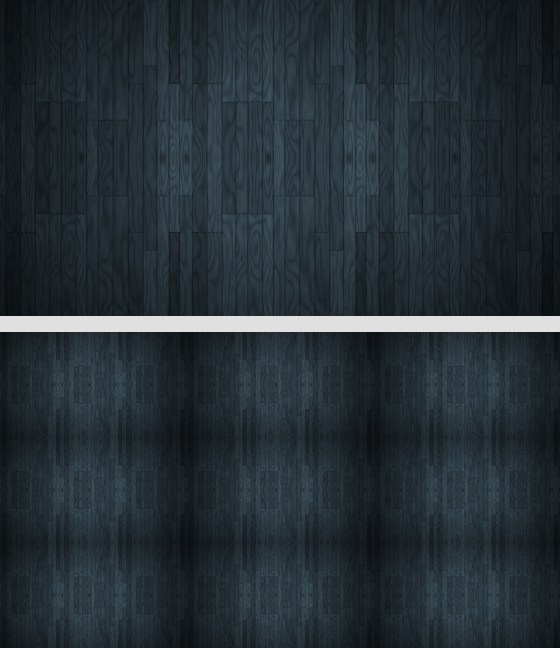
Top, the tile; bottom, the same tile 3 across and 3 down.
Write a WebGL 1 fragment shader that draws this texture.

```glsl
precision highp float;
// Dark blue-grey wooden floor of narrow upright boards, mirrored about mid height, lit from the centre.
uniform vec2 u_resolution;

const float PLANKS = 14.0;  // planks in one repeat
const float REPEATS = 3.0;  // repeats across the canvas

float hash(vec2 p) {
  vec3 q = fract(p.xyx * 0.1031);
  q += dot(q, q.yzx + 33.33);
  return fract((q.x + q.y) * q.z);
}

float noise(vec2 p) {
  vec2 i = floor(p), f = fract(p);
  f = f * f * (3.0 - 2.0 * f);
  return mix(mix(hash(i), hash(i + vec2(1.0, 0.0)), f.x),
             mix(hash(i + vec2(0.0, 1.0)), hash(i + vec2(1.0, 1.0)), f.x), f.y);
}

// Left edge of a plank, shifted so that widths vary
float plankEdge(float i) {
  return i + 0.45 * hash(vec2(mod(i, PLANKS), 3.0));
}

// Brightness of the wood figure; p.x spans the board, p.y is the height from the mirror line
float woodGrain(vec2 p, float board, float knot) {
  float x = p.x + board * 7.0;
  float warp = noise(vec2(x * 2.0, p.y * 14.0));
  float flow = noise(vec2(x * 1.3, p.y * 7.0)) * 1.3 + p.x * 0.5;
  float arches = length(vec2(p.x * 1.5, p.y * 5.0));
  float ring = 0.5 + 0.5 * sin(6.2832 * (3.0 * mix(flow, arches, knot) + 0.7 * warp));
  float fibre = noise(vec2(x * 6.0, p.y * 36.0));
  float core = knot * (1.0 - smoothstep(0.05, 0.45, length(vec2(p.x, p.y * 14.0))));
  return (1.0 - 0.2 * ring * ring * ring) * (0.9 + 0.18 * fibre) * (1.0 - 0.35 * core);
}

void main() {
  vec2 uv = gl_FragCoord.xy / u_resolution;
  float height = abs(uv.y - 0.5);

  // Find the plank
  float x = fract(uv.x * REPEATS + 0.118) * PLANKS;
  float i = floor(x);
  if (x < plankEdge(i)) i -= 1.0;
  float left = plankEdge(i), right = plankEdge(i + 1.0);
  float id = mod(i, PLANKS);

  // Each plank is cut into an inner and an outer board
  float joint = 0.12 + 0.0575 * floor(4.0 * hash(vec2(id, 11.0)));
  float outer = step(joint, height);
  float board = id + PLANKS * outer;
  float tone = 0.76 + 0.38 * hash(vec2(board, 23.0));

  // Knots sit on the mirror line of every sixth plank
  float knot = (1.0 - step(0.5, abs(mod(id, 6.0) - 1.0))) * (1.0 - outer);
  vec2 p = vec2((x - left) / (right - left) - 0.5, height);
  float shade = tone * woodGrain(p, board, knot);

  // Thin dark gaps beside and between boards
  float seamWidth = max(0.09, REPEATS * PLANKS / u_resolution.x);
  float jointWidth = max(0.003, 1.0 / u_resolution.y);
  float seam = 1.0 - smoothstep(0.0, seamWidth, min(x - left, right - x));
  float cut = 1.0 - smoothstep(0.0, jointWidth, abs(height - joint));
  shade *= 1.0 - 0.3 * max(seam, 0.8 * cut);

  // Soft light that fades equally towards opposite edges
  vec2 d = uv - 0.5;
  float light = exp(-dot(d * d, vec2(3.2, 1.7)));
  gl_FragColor = vec4(vec3(0.222, 0.293, 0.333) * shade * light, 1.0);
}
```
